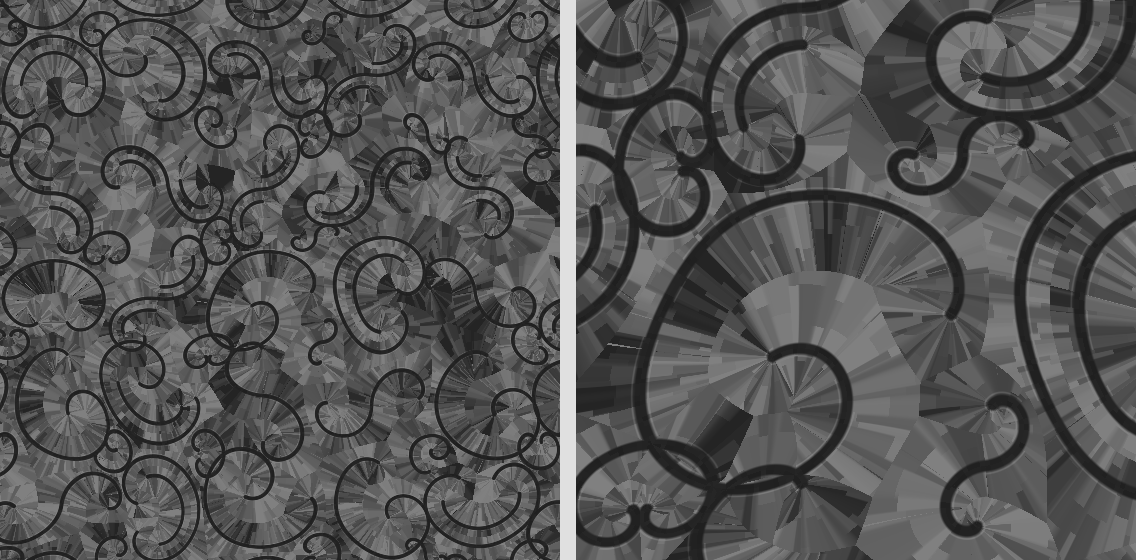
Left: the whole. Right: its middle third, enlarged.
Give the GLSL for this pattern, as a Shadertoy shader.

```glsl
// Engraved grey field of curling dark strokes: kidneys, S-curves and spirals.
// Each curl is a chain of shrinking arcs on a checker of wide and tall cells;
// the ground is split into grey slivers fanning out from the nearest stroke.

const float CELL = 0.19;            // lattice pitch, in canvas heights
const float STROKE = 0.0032;        // half width of a stroke
const float EDGE = 0.0009;          // softness of the stroke edge
const float RADIUS = 0.42;          // first arc radius, in curl units
const float SHRINK = 0.72;          // radius ratio of successive arcs
const float NEST = 0.13;            // inset of the inner parallel stroke
const int ARCS = 5;                 // arcs per arm
const float FILLER_SIZE = 0.38;     // small curls on the lattice corners
const float FILLER_SHARE = 0.65;
const float SLIVERS = 42.0;         // slivers per cell length along a stroke
const float FAN = 0.16;             // sliver spread around stroke ends
const float BREAKS = 28.0;          // cross breaks per canvas height
const float WARP = 0.16;            // bending of the lattice, in cells
const float INK = 0.135;
const float GROUND = 0.373;
const float PI = 3.14159265;

// Nearest arc: distance, point in the arc frame, radius, half turn, and
// info = (position along the arm, scale, id)
struct Nearest { float dist; vec2 local; float radius; float halfTurn; vec3 info; };

float hash(vec2 p) {
    vec3 q = fract(vec3(p.xyx) * 0.1031);
    q += dot(q, q.yzx + 33.33);
    return fract((q.x + q.y) * q.z);
}

float gradientDot(vec2 corner, vec2 offset) {
    float a = 2.0 * PI * hash(corner + 71.0);
    return dot(vec2(cos(a), sin(a)), offset);
}

float gradientNoise(vec2 p) {
    vec2 i = floor(p), f = fract(p);
    vec2 u = f * f * f * (f * (f * 6.0 - 15.0) + 10.0);
    vec2 e = vec2(1.0, 0.0);
    return mix(mix(gradientDot(i, f), gradientDot(i + e, f - e), u.x),
               mix(gradientDot(i + e.yx, f - e.yx), gradientDot(i + 1.0, f - 1.0), u.x), u.y);
}

void tryArc(vec2 local, float r, vec2 tip, float halfTurn, vec3 info, inout Nearest best) {
    float len = length(local);
    float d = local.x > len * tip.x ? abs(len - r)
                                    : length(vec2(local.x, abs(local.y)) - r * tip);
    d *= info.y;
    if (d < best.dist) best = Nearest(d, local, r, halfTurn, info);
}

// Clockwise spiral arm leaving (0, RADIUS) towards +x
void curlArm(vec2 q, float bend, float scale, bool nested, float id, inout Nearest best) {
    float r = RADIUS, along = 0.0, h = 0.5 * bend;
    vec2 tip = vec2(cos(h), sin(h)), axis = tip.yx;
    mat2 step2 = mat2(cos(bend), -sin(bend), sin(bend), cos(bend));
    for (int i = 0; i < ARCS; i++) {
        vec2 local = vec2(dot(q, axis), dot(q, vec2(axis.y, -axis.x)));
        along += r * h;
        tryArc(local, r, tip, h, vec3(along, scale, id), best);
        if (nested && float(i + 1) * bend < 2.1)
            tryArc(local, r - NEST, tip, h, vec3(along, scale, id + 17.0), best);
        along += r * h;
        vec2 end = axis * tip.x + vec2(axis.y, -axis.x) * tip.y;
        q -= (1.0 - SHRINK) * r * end;
        axis = step2 * axis;
        r *= SHRINK;
    }
}

void curl(vec2 p, vec2 centre, float size, inout Nearest best) {
    vec2 seed = floor(centre * 2.0) + 40.0;
    float kind = hash(seed), id = floor(900.0 * hash(seed + 5.3));
    bool sCurve = kind < 0.4, spiral = kind > 0.78;
    bool tall = mod(floor(centre.x) + floor(centre.y), 2.0) > 0.5;
    float scale = size * (sCurve ? 0.92 : 1.32);
    // Turn the long side of the curl along its cell, flip and tilt it
    float turn = (tall == sCurve ? 0.0 : 0.5 * PI) + 0.35 * (hash(seed + 9.1) - 0.5);
    if (hash(seed + 2.7) < 0.5) turn += PI;
    vec2 q = mat2(cos(turn), sin(turn), -sin(turn), cos(turn)) * (p - centre) / scale;
    if (hash(seed + 3.9) < 0.5) q.x = -q.x;
    if (!sCurve) q.y -= 0.29;
    vec2 bend = mix(vec2(0.75), vec2(1.1), vec2(hash(seed + 6.1), hash(seed + 7.7)));
    if (spiral) bend = vec2(1.35, 0.45);
    bool nested = size > 0.5 && hash(seed + 8.3) < mix(0.25, 0.85, centre.y * CELL);
    vec2 drop = vec2(0.0, RADIUS);
    curlArm(q + drop, bend.x, scale, nested, id, best);
    curlArm((sCurve ? -q : vec2(-q.x, q.y)) + drop, bend.y, scale, nested, id + 40.0, best);
}

// Random grey per sliver, broken at random distances from the stroke
float sliver(float i, float row, float d) {
    float part = floor(d * BREAKS + hash(vec2(i, row + 3.0)));
    return hash(vec2(i, row + 7.0 * part)) - 0.5;
}

float softSlivers(float k, float row, float d) {
    float i = floor(k);
    return mix(sliver(i, row, d), sliver(i + 1.0, row, d), smoothstep(0.75, 1.0, k - i));
}

void mainImage(out vec4 fragColor, in vec2 fragCoord) {
    vec2 p = fragCoord / iResolution.y / CELL;
    p += WARP * vec2(gradientNoise(p * 0.7 + 3.1), gradientNoise(p * 0.7 + 27.4));

    // Four surrounding curls, then the filler on the closest corner
    Nearest best = Nearest(1.0, vec2(1.0, 0.0), 0.5, 0.5, vec3(0.0, 1.0, 0.0));
    vec2 corner = floor(p + 0.5);
    for (int n = 0; n < 5; n++) {
        bool filler = n == 4;
        vec2 centre = filler ? corner : corner + vec2(n % 2, n / 2) - 0.5;
        float size = filler ? FILLER_SIZE : 1.0;
        if (filler && hash(corner + 60.0) > FILLER_SHARE) continue;
        if (length(p - centre) - 0.7 * size < best.dist) curl(p, centre, size, best);
    }

    // Position along the stroke; angles fan out past its ends
    float h = best.halfTurn, len = length(best.local), scale = best.info.y;
    vec2 gap = vec2(best.local.x, abs(best.local.y)) - best.radius * vec2(cos(h), sin(h));
    float s = best.local.x > len * cos(h)
        ? scale * best.radius * atan(best.local.y, best.local.x)
        : sign(best.local.y) * (scale * best.radius * h + FAN * atan(gap.x, gap.y));
    float d = best.dist * CELL;
    float row = best.info.z + 100.0 * sign(len - best.radius) + 200.0;
    float k = (scale * best.info.x + s) * SLIVERS + 500.0;
    k += 0.35 * sin(2.3 * k);

    // Grey slivers: fine, medium and broad variation
    float tone = GROUND + 0.18 * softSlivers(k, row, d);
    tone += 0.13 * softSlivers(k / 3.0, row + 11.0, 0.0);
    tone += 0.22 * gradientNoise(vec2(k * 0.06, row + 0.4));
    tone -= 0.12 * step(0.8, hash(vec2(floor(k / 11.0), row + 19.0)));

    // Broken pale rim, then the inked stroke
    float rim = 1.0 - smoothstep(0.0, 0.0009, abs(d - STROKE - 0.0012));
    tone += 0.09 * rim * step(0.4, hash(vec2(floor(k / 5.0), row + 23.0)));
    float ink = INK + 0.03 * (hash(vec2(floor(k), row + 29.0)) - 0.5);
    float grey = mix(ink, clamp(tone, 0.14, 0.5), smoothstep(STROKE - EDGE, STROKE + EDGE, d));
    fragColor = vec4(vec3(grey), 1.0);
}
```
